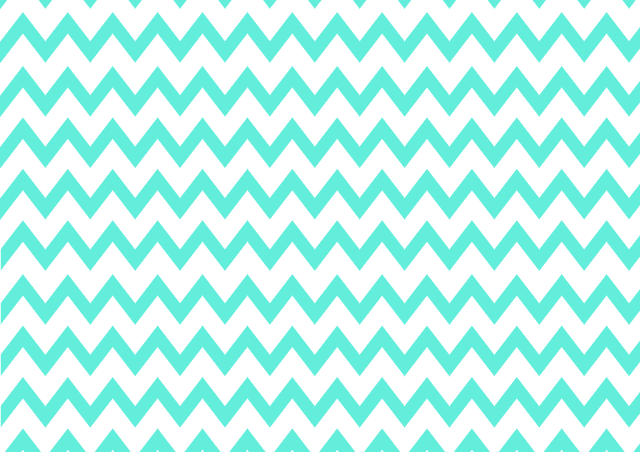
Write a WebGL 2 fragment shader that draws this pattern.

```glsl
#version 300 es
precision highp float;
// Turquoise chevron stripes on white, with slightly wider gaps where blocks of rows meet.

// Lengths are fractions of the canvas width; y runs down from the top edge.
#define REPEATS     14.254
#define FIRST_PEAK  0.0358
#define FIRST_TOP   0.0189
#define ROW_PITCH   0.08034
#define SEAM_GAP    0.0039
#define THICKNESS   0.0335
#define RISE        0.0456
#define LAST_ROW    8
#define EDGE_SLIVER 0.0012
#define TURQUOISE   vec3(0.39, 0.93, 0.86)
#define PAPER       vec3(1.0)

uniform vec2 u_resolution;
out vec4 fragColor;

// Depth below the peaks of a zigzag: 0 at a peak, RISE in a valley.
float zigzag(float x) {
    float phase = fract((x - FIRST_PEAK) * REPEATS + 0.5) - 0.5;
    return 2.0 * RISE * abs(phase);
}

// Top of a row, widened at the seams between blocks.
float rowTop(int row) {
    float seams = float(row >= 1) + float(row >= 5) - float(row < 0);
    return FIRST_TOP + ROW_PITCH * float(row) + SEAM_GAP * seams;
}

void main() {
    float pixel = 1.0 / u_resolution.x;
    vec2 p = vec2(gl_FragCoord.x, u_resolution.y - gl_FragCoord.y) * pixel;

    // Turn vertical offsets into distances across the slanted arms
    float slope = 2.0 * RISE * REPEATS;
    float toNormal = inversesqrt(1.0 + slope * slope);
    float depth = p.y - zigzag(p.x) - 0.5 * THICKNESS;

    // Nearest stripe
    float dist = 1.0;
    for (int row = -1; row <= LAST_ROW; row++) {
        float offset = abs(depth - rowTop(row)) - 0.5 * THICKNESS;
        dist = min(dist, offset * toNormal);
    }
    float ink = clamp(0.5 - dist / pixel, 0.0, 1.0);

    // Thin bare margin on the left of the lower block
    float inside = clamp(0.5 + (p.x - EDGE_SLIVER) / pixel, 0.0, 1.0);
    ink *= p.y > rowTop(4) ? inside : 1.0;

    fragColor = vec4(mix(PAPER, TURQUOISE, ink), 1.0);
}
```
